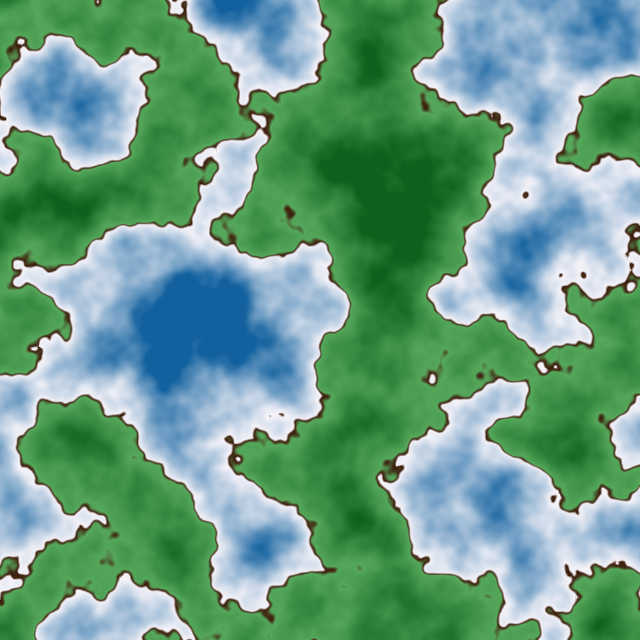
Write a Shadertoy shader that draws this texture.

```glsl
// Map of ragged green islands with brown shores in a sea fading from white to blue.
#define BASE_CELLS 3.8
#define OCTAVES 5
#define GAIN 0.5
#define SEA_LEVEL 0.0
#define SHORE_HEIGHT 0.048
#define FULL_RELIEF 0.52
#define EDGE_SOFTNESS 0.0022
#define SEED vec2(17.3, 41.7)

const vec3 FOAM_WHITE  = vec3(0.97, 0.96, 0.98);
const vec3 DEEP_BLUE   = vec3(0.07, 0.38, 0.62);
const vec3 SHORE_BROWN = vec3(0.24, 0.12, 0.05);
const vec3 LIGHT_GREEN = vec3(0.36, 0.68, 0.38);
const vec3 DARK_GREEN  = vec3(0.05, 0.38, 0.11);

// Unit gradient with a hashed direction for a lattice corner
vec2 cornerGradient(ivec2 corner) {
    uint h = uint(corner.x) * 1597334677u ^ uint(corner.y) * 3812015801u;
    h = (h ^ (h >> 16)) * 2246822519u;
    h = (h ^ (h >> 13)) * 3266489917u;
    h ^= h >> 16;
    float angle = 6.28319 * float(h & 65535u) / 65536.0;
    return vec2(cos(angle), sin(angle));
}

float gradientNoise(vec2 p) {
    ivec2 cell = ivec2(floor(p));
    vec2 f = fract(p);
    vec2 w = f * f * f * (f * (f * 6.0 - 15.0) + 10.0);
    float a = dot(cornerGradient(cell), f);
    float b = dot(cornerGradient(cell + ivec2(1, 0)), f - vec2(1, 0));
    float c = dot(cornerGradient(cell + ivec2(0, 1)), f - vec2(0, 1));
    float d = dot(cornerGradient(cell + ivec2(1, 1)), f - vec2(1, 1));
    return mix(mix(a, b, w.x), mix(c, d, w.x), w.y);
}

// Fractal height; each octave is turned so the lattices do not line up
float terrainHeight(vec2 uv) {
    const mat2 turnAndDouble = 2.0 * mat2(0.8, 0.6, -0.6, 0.8);
    vec2 p = uv * BASE_CELLS + SEED;
    float height = 0.0, amplitude = 1.0;
    for (int i = 0; i < OCTAVES; i++) {
        height += amplitude * gradientNoise(p);
        p = turnAndDouble * p + SEED.yx;
        amplitude *= GAIN;
    }
    return height - SEA_LEVEL;
}

void mainImage(out vec4 fragColor, in vec2 fragCoord) {
    vec2 uv = fragCoord / iResolution.y;
    float height = terrainHeight(uv);

    // Sea: white shallows to blue depths
    vec3 sea = mix(FOAM_WHITE, DEEP_BLUE, clamp(-height / FULL_RELIEF, 0.0, 1.0));

    // Land: brown rim, light lowland, dark interior
    vec3 land = mix(LIGHT_GREEN, DARK_GREEN, clamp(height / FULL_RELIEF, 0.0, 1.0));
    land = mix(SHORE_BROWN, land, smoothstep(0.1 * SHORE_HEIGHT, SHORE_HEIGHT, height));

    // Coast of constant softness, from the slope per canvas unit
    float slope = length(vec2(dFdx(height), dFdy(height))) * iResolution.y;
    float blur = max(EDGE_SOFTNESS, 0.7 / iResolution.y) * slope + 1e-5;
    fragColor = vec4(mix(sea, land, smoothstep(-blur, blur, height)), 1.0);
}
```
